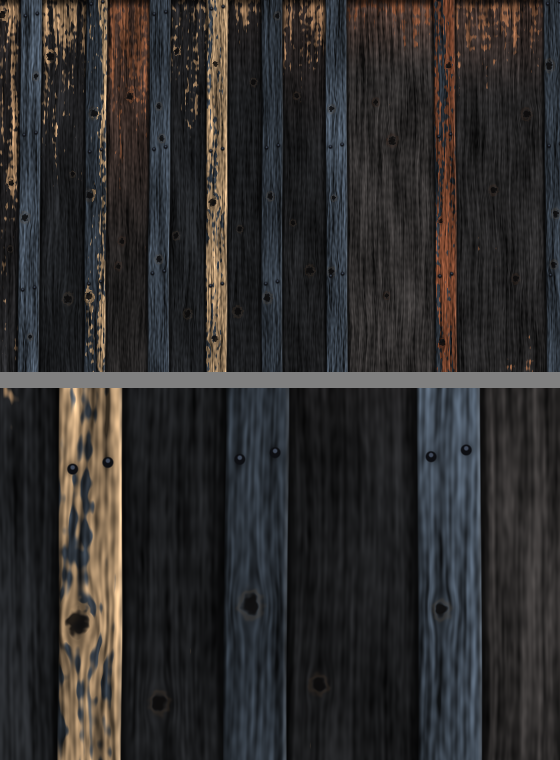
Top, the full canvas; bottom, a detail of the centre.
This texture is drawn by a Shadertoy shader. Its source:

```glsl
// Weathered board-and-batten wall: eight narrow battens over wide dark boards.
// Stretched gradient noise makes the grain and flaking paint; each plank has
// its own tone, wear and warmth, with hashed knots and rows of nail pairs.

vec2 hash2(vec2 p) {
    p = vec2(dot(p, vec2(127.1, 311.7)), dot(p, vec2(269.5, 183.3)));
    return fract(sin(p) * 43758.55);
}

float gradAt(vec2 cell, vec2 f, vec2 corner) {
    return dot(hash2(cell + corner) * 2.0 - 1.0, f - corner);
}

float gnoise(vec2 p) {
    vec2 i = floor(p), f = fract(p);
    vec2 u = f * f * f * (f * (f * 6.0 - 15.0) + 10.0);
    return mix(mix(gradAt(i, f, vec2(0)), gradAt(i, f, vec2(1, 0)), u.x),
               mix(gradAt(i, f, vec2(0, 1)), gradAt(i, f, vec2(1)), u.x), u.y);
}

// One plank: painted grain, bare wood where the paint has flaked, and knots.
vec3 plank(vec2 p, float seed, float centre, float width, vec3 paint, vec3 bare, float wear) {
    vec2 q = p;
    float knot = 0.0, ring = 0.0;
    for (int k = 0; k < 3; k++) {
        vec2 h = hash2(vec2(seed, float(k) + 3.0));
        vec2 e = p - vec2(centre + (h.x - 0.5) * width * 0.7, (float(k) + h.y) * 0.22);
        float size = 0.003 + 0.003 * fract(h.x * 17.0);
        float r = length(e * vec2(1.0, 0.85)) / size + 0.8 * gnoise(e * 250.0 + seed);
        q.x -= 0.75 * e.x * exp(-dot(e * vec2(1.0, 0.4), e) / (size * size * 5.0));
        knot = max(knot, 1.0 - smoothstep(0.7, 1.3, r));
        ring = max(ring, exp(-pow((r - 1.5) * 2.5, 2.0)));
    }
    q.x += 0.008 * gnoise(vec2(q.x * 14.0 + seed * 5.0, q.y * 7.0));
    q += seed * vec2(1.37, 2.71);

    float grain = gnoise(q * vec2(150, 5)) + 0.8 * gnoise(q * vec2(390, 16))
                + 0.5 * gnoise(q * vec2(330, 90));
    float blotch = gnoise(q * vec2(28, 6));
    vec3 col = paint * max(0.25, 1.0 + 0.95 * grain + 0.6 * blotch);

    float flake = 0.75 * gnoise(q * vec2(85, 5)) + 0.55 * gnoise(q * vec2(150, 95))
                + 0.45 * gnoise(q * vec2(300, 24)) + 0.3 * blotch + wear;
    vec3 raw = bare * max(0.3, 0.9 + 0.75 * grain + 0.5 * blotch);
    col = mix(col, raw, smoothstep(0.02, 0.27, flake + 0.25 * ring) * 0.92);
    col = mix(col, bare * 0.55, ring * 0.22);
    return mix(col, vec3(0.045, 0.04, 0.04), knot * 0.85);
}

void mainImage(out vec4 fragColor, in vec2 fragCoord) {
    // Uneven batten centres, then (tone, wear, warmth) for boards and battens
    float centres[8] = float[8](0.053, 0.171, 0.2845, 0.387, 0.4855, 0.601, 0.7955, 0.992);
    vec3 boards[8] = vec3[8](
        vec3(0.9, 1.5, 0.15), vec3(0.9, 0.75, 0.1), vec3(1.0, 0.8, 0.75), vec3(1.0, 0.5, 0.1),
        vec3(0.9, 0.3, 0.2), vec3(0.85, 0.45, 0.3), vec3(1.35, 0.22, 0.8), vec3(1.1, 0.3, 0.6));
    vec3 battens[8] = vec3[8](
        vec3(1.1, -0.9, 0.0), vec3(0.8, -0.08, 0.0), vec3(0.95, -0.9, 0.0), vec3(1.0, 0.4, 0.0),
        vec3(0.75, -0.7, 0.0), vec3(1.05, -0.95, 0.0), vec3(0.75, 0.28, 0.9), vec3(0.85, -0.9, 0.0));
    vec3 tan0 = vec3(0.72, 0.59, 0.44), rust = vec3(0.46, 0.24, 0.15);

    float px = 1.0 / iResolution.x, v = fragCoord.y / iResolution.y;
    vec2 p = fragCoord * px;
    p.x = 0.5 + (p.x - 0.5) * (1.0 + 0.0145 * (v - 0.5));   // slight keystone

    // Nearest batten, and the board counted from the left
    int near = 0, board = 0;
    float side = 9.0;
    for (int i = 0; i < 8; i++) {
        float s = p.x - centres[i] + 0.0025 * gnoise(vec2(p.y * 6.0, float(i) * 3.3));
        if (abs(s) < abs(side)) { side = s; near = i; }
        if (s > 0.0 && i < 7) board = i + 1;
    }
    float gap = abs(side) - 0.0188;

    // Board: paint lost from the top down to its own depth
    vec3 b = boards[board];
    float left = board > 0 ? centres[board - 1] : -0.03, right = centres[board];
    float wear = mix(-0.62, 0.22, clamp((v - 1.0 + b.y) / b.y, 0.0, 1.0));
    if (board == 7) wear += 0.75 * smoothstep(0.22, 0.0, v) * exp(-pow((p.x - 0.92) * 35.0, 2.0));
    vec3 paint = mix(vec3(0.108, 0.116, 0.127), vec3(0.13, 0.12, 0.115), b.z) * b.x;
    paint += rust * b.z * 0.45 * smoothstep(1.0 - b.y, 1.05, v);
    vec3 col = plank(p, float(board) + 1.0, 0.5 * (left + right), right - left - 0.04,
                     paint, mix(tan0, rust, b.z), wear);
    col *= mix(0.3, 1.0, smoothstep(0.0, 0.007, gap));      // batten shadow
    col *= 1.0 - 0.65 * smoothstep(0.975, 1.0, v);          // eave shadow

    // Batten: raised strip, worn more on its right side
    vec3 t = battens[near];
    float id = float(near) + 21.0;
    vec3 strip = plank(p, id, centres[near], 0.034, vec3(0.195, 0.225, 0.26) * t.x,
                       mix(tan0, rust, t.z), t.y + 13.0 * side);
    strip *= 1.0 - 0.5 * smoothstep(-0.0025, 0.0, gap) * step(side, 0.0);
    strip += 0.09 * smoothstep(-0.0028, -0.0008, gap) * step(0.0, side);

    // Nail pairs in three rows
    for (int k = 0; k < 3; k++) {
        float row = 0.165 + 0.243 * float(k) + 0.045 * (hash2(vec2(id, k)).x - 0.5);
        vec2 n = vec2(abs(side) - 0.0105, p.y - row - 0.002 * sign(side));
        strip *= 1.0 - 0.4 * exp(-dot(n, n) * 60000.0);
        strip = mix(strip, vec3(0.05, 0.055, 0.07), smoothstep(px, -px, length(n) - 0.0032));
        strip += vec3(0.2, 0.23, 0.28) * smoothstep(px, -px, length(n - vec2(0, 0.001)) - 0.0013);
    }

    col = mix(col, strip, smoothstep(px, -px, gap));
    fragColor = vec4(clamp(col, 0.0, 1.0), 1.0);
}
```
